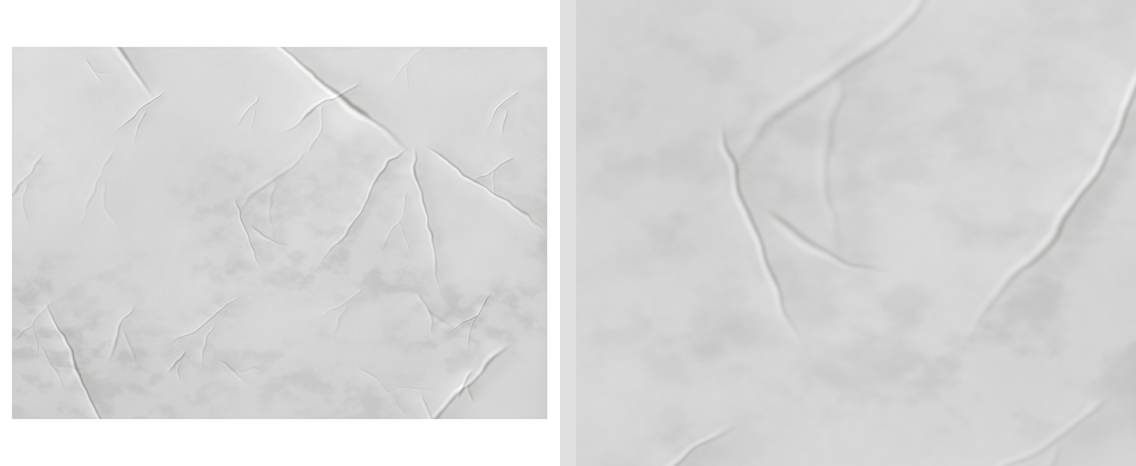
Left, the full canvas; right, a detail of the centre.
Give the GLSL for this texture, as a WebGL 2 fragment shader.

```glsl
#version 300 es
precision highp float;
// Wrinkled sheet of pale glued paper with creases and grey smudges on white.

uniform vec2 u_resolution;
out vec4 fragColor;

const vec2 PAPER_MIN = vec2(0.026, 0.101);
const vec2 PAPER_MAX = vec2(1.174, 0.899);
const vec3 SHADOW_TINT = vec3(0.94, 1.0, 1.1);

float hash(vec2 p) {
  vec3 q = fract(vec3(p.xyx) * 0.1031);
  q += dot(q, q.yzx + 33.33);
  return fract((q.x + q.y) * q.z);
}

float noise(vec2 p) {
  vec2 i = floor(p), f = fract(p);
  f = f * f * (3.0 - 2.0 * f);
  return mix(mix(hash(i), hash(i + vec2(1, 0)), f.x),
             mix(hash(i + vec2(0, 1)), hash(i + vec2(1, 1)), f.x), f.y);
}

float fbm(vec2 p) {
  float sum = 0.0, amp = 0.5;
  for (int i = 0; i < 5; i++) {
    sum += amp * noise(p);
    p = mat2(1.6, 1.2, -1.2, 1.6) * p + 7.3;
    amp *= 0.5;
  }
  return sum;
}

float bell(float x) { return exp(-x * x); }

// Brightness change of a wobbly ridge: lit on one side, shaded on the other.
float crease(vec2 p, vec2 start, float angle, float len, float width, float wobble, float seed) {
  vec2 dir = vec2(cos(angle), sin(angle));
  vec2 q = p - start;
  float along = dot(q, dir);
  float across = dot(q, vec2(-dir.y, dir.x));
  float t = along / len;
  if (t < 0.0 || t > 1.0 || abs(across) > 0.12) return 0.0;
  float bend = noise(vec2(along * 17.0, seed)) - 0.5;
  float kink = noise(vec2(along * 55.0, seed + 9.0)) - 0.5;
  float d = across + wobble * (bend + 0.28 * kink);
  float thick = noise(vec2(along * 30.0, seed + 21.0));
  float w = width * (0.55 + 0.9 * thick);
  float fade = smoothstep(0.0, 0.15, t) * smoothstep(1.0, 0.55, t);
  float lit = 0.075 * bell((d + w) / w);
  float shade = 0.15 * (0.35 + thick) * bell((d - 0.6 * w) / (0.75 * w));
  float slope = -0.045 * d / (5.0 * w) * bell(d / (6.0 * w));
  return fade * (lit - shade + slope);
}

// Short creases jittered over a grid, each with a forked branch.
float scatteredCreases(vec2 p) {
  float sum = 0.0;
  for (int i = 0; i < 24; i++) {
    float id = float(i);
    vec2 cell = vec2(mod(id, 6.0), floor(id / 6.0));
    vec2 jitter = vec2(hash(vec2(id, 3.7)), hash(vec2(id, 8.1)));
    vec2 start = PAPER_MIN + (cell + 0.15 + 0.9 * jitter) * vec2(0.19, 0.2);
    float pick = hash(vec2(id, 15.3));
    float angle = (pick < 0.6 ? -2.25 : -0.95) + 0.7 * (hash(vec2(id, 27.9)) - 0.5);
    float len = mix(0.07, 0.24, hash(vec2(id, 41.2)));
    float width = mix(0.0016, 0.0036, hash(vec2(id, 52.6)));
    float strength = mix(0.25, 0.95, hash(vec2(id, 63.4)));
    vec2 fork = start + 0.4 * len * vec2(cos(angle), sin(angle));
    sum += strength * crease(p, start, angle, len, width, 0.03, id + 0.5);
    sum += 0.6 * strength * crease(p, fork, angle + 0.75, 0.6 * len, width, 0.025, id + 40.5);
  }
  return sum;
}

// Long folds: one diagonal with rays from its foot, and three near the rim.
float largeFolds(vec2 p) {
  float sum = 1.25 * crease(p, vec2(0.54, 0.945), -0.67, 0.47, 0.0052, 0.016, 3.5);
  for (int i = 0; i < 3; i++) {
    float id = float(i);
    sum += crease(p, vec2(0.87 + 0.02 * id, 0.695), -2.17 + 0.77 * id, 0.36, 0.003, 0.026, 70.5 + id);
  }
  sum += 1.2 * crease(p, vec2(0.095, 0.36), -1.13, 0.44, 0.0032, 0.012, 80.5);
  sum += crease(p, vec2(1.10, 0.265), -2.38, 0.36, 0.0045, 0.02, 84.5);
  sum += crease(p, vec2(0.22, 0.935), -0.92, 0.2, 0.0045, 0.012, 88.5);
  return sum;
}

// Mottled dirt, densest in a band below the middle.
float smudges(vec2 p) {
  float band = bell((p.y - 0.36 - 0.1 * (p.x - 0.6)) / 0.19);
  float patches = smoothstep(0.36, 0.68, fbm(p * vec2(4.0, 6.5) + 11.0) + 0.16 * band - 0.04);
  float mottle = smoothstep(0.38, 0.7, fbm(p * vec2(30.0, 42.0) + 5.0));
  return patches * (0.3 + mottle) * (0.4 + 0.6 * band);
}

void main() {
  vec2 p = gl_FragCoord.xy / u_resolution.y;
  float pixel = 1.0 / u_resolution.y;

  // Uneven light over soft dents
  float dents = fbm(p * 4.5) - fbm(p * 4.5 + vec2(0.22, -0.18));
  float tone = 0.842 + 0.045 * (p.y - 0.5) + 0.06 * (fbm(p * 2.6 + 31.0) - 0.5) + 0.05 * dents;
  tone += 0.008 * (noise(p * 190.0) - 0.5);
  tone -= 0.055 * smudges(p);

  // Relief, with warmer shadows
  float relief = scatteredCreases(p) + largeFolds(p);
  vec3 color = vec3(tone) + max(relief, 0.0) + min(relief, 0.0) * SHADOW_TINT;

  // Sheet outline with a thin darker rim
  vec2 inset = min(p - PAPER_MIN, PAPER_MAX - p);
  float inside = min(inset.x, inset.y);
  color -= 0.05 * bell(inside / 0.0025) + 0.012 * bell((PAPER_MAX.x - p.x) / 0.02) * vec3(0.4, 1.0, 1.5);
  fragColor = vec4(mix(vec3(1.0), color, smoothstep(-pixel, pixel, inside)), 1.0);
}
```
